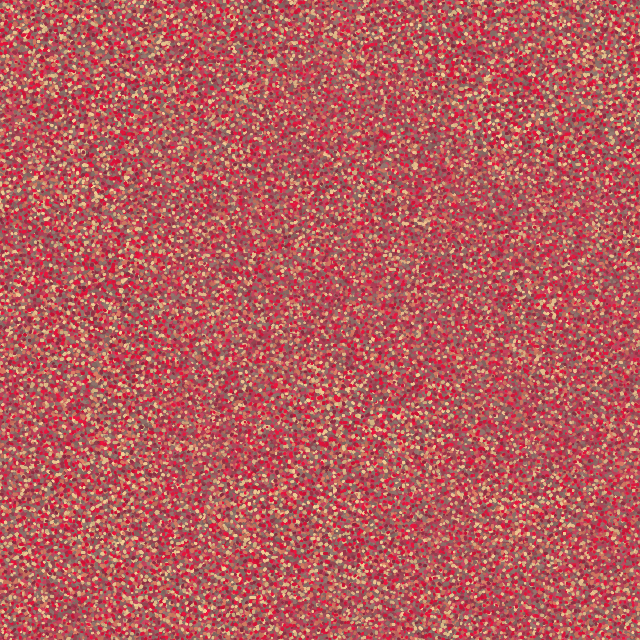
This texture is drawn by a three.js fragment shader. Its source:

```glsl
varying vec2 vUv;

const vec3 CRIMSON = vec3(0.86, 0.07, 0.22);
const vec3 ROSE = vec3(0.74, 0.25, 0.35);
const vec3 MAUVE = vec3(0.59, 0.29, 0.33);
const vec3 MAROON = vec3(0.56, 0.18, 0.26);
const vec3 TAUPE = vec3(0.54, 0.44, 0.41);
const vec3 CORAL = vec3(0.81, 0.47, 0.37);
const vec3 CREAM = vec3(0.88, 0.75, 0.54);

float hash(vec2 p) {
  return fract(sin(dot(p, vec2(127.1, 311.7))) * 43758.5453);
}

vec2 hash2(vec2 p) {
  return vec2(hash(p), hash(p + 57.3));
}

// Evenly spread choice, so that neighbours seldom share a colour
float spreadPick(vec2 id, float jitter) {
  return fract(dot(id, vec2(0.7549, 0.5698)) + jitter * hash(id + 11.7));
}

float valueNoise(vec2 p) {
  vec2 cell = floor(p);
  vec2 f = fract(p);
  f = f * f * (3.0 - 2.0 * f);
  float low = mix(hash(cell), hash(cell + vec2(1.0, 0.0)), f.x);
  float high = mix(hash(cell + vec2(0.0, 1.0)), hash(cell + 1.0), f.x);
  return mix(low, high, f.y);
}

// Broad drifts between greyish tan and rosy areas
float rosiness(vec2 uv) {
  float n = 0.6 * valueNoise(uv * 6.0 + 3.0)
          + 0.4 * valueNoise(uv * 13.0 + 17.0);
  return smoothstep(0.2, 0.8, n);
}

vec3 baseColor(vec2 id, float rosy) {
  float pick = spreadPick(id, 0.45);
  vec3 color = mix(MAUVE, ROSE, step(0.42, hash(id + 23.1)));
  if (pick < 0.30 - 0.10 * rosy) color = TAUPE;
  else if (pick > 0.97) color = CRIMSON;
  else if (pick > 0.92) color = CREAM;
  else if (pick > 0.80) color = CORAL;
  return color * (0.9 + 0.2 * hash(id + 5.9));
}

vec3 dabColor(vec2 id) {
  float pick = spreadPick(id, 0.4);
  vec3 color = TAUPE;
  if (pick < 0.30) color = CRIMSON;
  else if (pick < 0.44) color = MAROON;
  else if (pick < 0.71) color = CREAM;
  else if (pick < 0.86) color = CORAL;
  return color * (0.9 + 0.2 * hash(id + 37.7));
}

// Packed angular grains with softened borders
vec3 packedGrains(vec2 p, float rosy) {
  vec2 cell = floor(p);
  vec2 nearestId = cell;
  vec2 secondId = cell;
  float nearest = 9.0;
  float second = 9.0;
  for (int y = -1; y <= 1; y++) {
    for (int x = -1; x <= 1; x++) {
      vec2 id = cell + vec2(float(x), float(y));
      float d = length(id + hash2(id) - p);
      if (d < nearest) {
        second = nearest;
        secondId = nearestId;
        nearest = d;
        nearestId = id;
      } else if (d < second) {
        second = d;
        secondId = id;
      }
    }
  }
  float blend = 0.5 + 0.5 * smoothstep(0.0, 0.25, second - nearest);
  return mix(baseColor(secondId, rosy), baseColor(nearestId, rosy), blend);
}

// Chips turned at random on top of the packed grains, smaller in rosy areas
vec3 addDabs(vec3 color, vec2 p, float rosy) {
  vec2 cell = floor(p);
  for (int y = -1; y <= 1; y++) {
    for (int x = -1; x <= 1; x++) {
      vec2 id = cell + vec2(float(x), float(y));
      vec2 offset = p - id - 0.1 - 0.8 * hash2(id + 91.0);
      float angle = 6.2832 * hash(id + 13.0);
      float c = cos(angle);
      float s = sin(angle);
      vec2 q = abs(mat2(c, -s, s, c) * offset);
      q.x *= 0.62 + 0.35 * hash(id + 29.0);
      float shape = mix(length(q), max(q.x, q.y), 0.4);
      float radius = 0.24 + 0.17 * hash(id + 47.0) - 0.05 * rosy;
      float cover = 1.0 - smoothstep(radius - 0.09, radius + 0.09, shape);
      color = mix(color, dabColor(id), cover);
    }
  }
  return color;
}

void main() {
  float rosy = rosiness(vUv);
  vec3 color = packedGrains(vUv * 190.0, rosy);
  color = addDabs(color, vUv * 142.0 + 200.0, rosy);
  color = mix(color, ROSE, 0.1 * rosy);
  gl_FragColor = vec4(color, 1.0);
}
```
